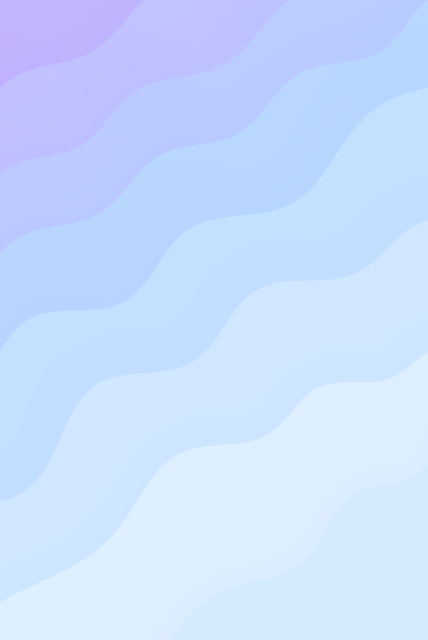
Give the GLSL for this background, as a WebGL 2 fragment shader.

```glsl
#version 300 es
precision highp float;
// Pastel paper-like bands that sweep diagonally from violet (upper left) to pale blue.
// Each band lies below a wavy edge: a gentle parabola plus a chirped cosine, measured
// in a frame turned along the bands. Bands are painted in order, from the top down.

uniform vec2 u_resolution;
out vec4 fragColor;

const int EDGES = 7;
const float ASPECT = 1.5;                      // canvas height in units of its width
const vec2 ALONG = vec2(0.8575, 0.5145);       // direction the bands run in
const float TAU = 6.2831853;

const float SHADE_WIDTH = 0.07;                // reach of the soft shade above an edge
const vec3 SHADE = vec3(0.014, 0.010, 0.0);    // colour removed by that shade
const vec3 DRIFT = vec3(-0.016, 0.028, 0.0);   // left-to-right shift of the violet bands

// Edge course: crest position, height at the crest, tilt, bend
const vec4 COURSE[EDGES] = vec4[EDGES](
  vec4(0.703,  1.092,  0.010,  0.000),
  vec4(0.586,  0.920, -0.010,  0.000),
  vec4(0.523,  0.763, -0.012,  0.000),
  vec4(0.449,  0.576, -0.060,  0.065),
  vec4(0.494,  0.354,  0.093, -0.174),
  vec4(0.576,  0.125,  0.012, -0.205),
  vec4(0.459, -0.202,  0.100,  0.000));

// Edge wave: amplitude, its growth, frequency, chirp
const vec4 WAVE[EDGES] = vec4[EDGES](
  vec4(0.0215,  0.000, 2.56,  0.00),
  vec4(0.0186,  0.015, 3.07, -0.68),
  vec4(0.0225,  0.003, 2.65,  0.00),
  vec4(0.0340,  0.006, 2.51, -0.42),
  vec4(0.0430, -0.020, 2.10,  0.26),
  vec4(0.0340, -0.030, 2.20,  1.31),
  vec4(0.0330, -0.015, 1.84,  1.31));

const vec3 BAND[EDGES + 1] = vec3[EDGES + 1](
  vec3(0.760, 0.720, 1.00),
  vec3(0.752, 0.768, 1.00),
  vec3(0.738, 0.800, 1.00),
  vec3(0.727, 0.843, 1.00),
  vec3(0.770, 0.878, 1.00),
  vec3(0.818, 0.908, 1.00),
  vec3(0.870, 0.937, 1.00),
  vec3(0.832, 0.920, 0.993));

// Height of an edge at distance s along the bands
float edgeHeight(vec4 course, vec4 wave, float s) {
  float d = s - course.x;
  float base = course.y + d * (course.z + d * course.w);
  float amplitude = wave.x + wave.y * d;
  return base + amplitude * cos(TAU * d * (wave.z + wave.w * d));
}

// Signed distance to an edge, corrected for its slope; positive above
float edgeDistance(int i, vec2 q) {
  const float STEP = 0.002;
  float h = edgeHeight(COURSE[i], WAVE[i], q.x);
  float slope = (edgeHeight(COURSE[i], WAVE[i], q.x + STEP) - h) / STEP;
  return (q.y - h) / sqrt(1.0 + slope * slope);
}

// Flat band colour, with a sideways drift that fades out below the violet bands
vec3 bandColor(int i, float x) {
  float violet = max(0.0, 1.0 - float(i) / 4.0);
  return BAND[i] + DRIFT * violet * (x - 0.5);
}

void main() {
  vec2 p = gl_FragCoord.xy / u_resolution * vec2(1.0, ASPECT);
  vec2 q = vec2(dot(p, ALONG), dot(p, vec2(-ALONG.y, ALONG.x)));
  float pixel = ASPECT / u_resolution.y;

  vec3 color = bandColor(0, p.x);
  for (int i = 0; i < EDGES; i++) {
    float d = edgeDistance(i, q);
    // Soft shade on the band above, then the next band over it
    color -= SHADE * exp(-max(d, 0.0) / SHADE_WIDTH);
    float below = 1.0 - smoothstep(-0.75 * pixel, 0.75 * pixel, d);
    color = mix(color, bandColor(i + 1, p.x), below);
  }
  fragColor = vec4(color, 1.0);
}
```
